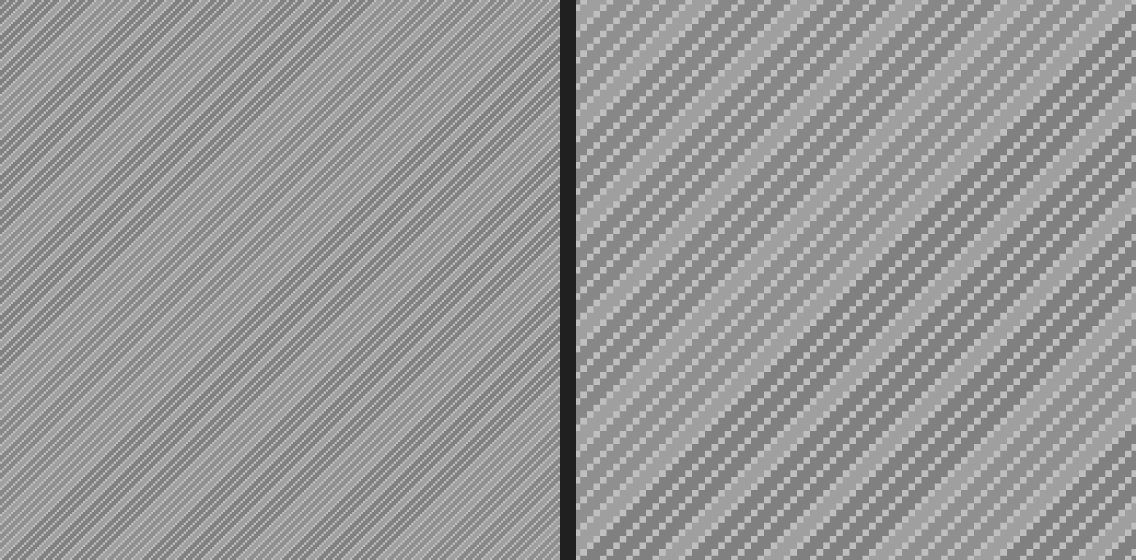
Left, the full canvas; right, a detail of the centre.
Write a Shadertoy shader that draws this pattern.

```glsl
// Stepped grey diagonals on a grid of 256 by 256 cells, rising to the right.
// Stripes of 1, 4, 16 and 64 repeats are painted over each other, fine on top;
// each fills the last quarter of its period and is twice as light as the one below.

// Grey of the cell that holds a point of the unit canvas
float cellGrey(vec2 uv) {
    ivec2 cell = ivec2(floor(uv * 256.0));

    // Number of the diagonal, wrapped so that opposite edges join
    int diagonal = (cell.x - cell.y + 511) % 256;

    // Paint from the broadest stripe to the finest
    float grey = 0.5;
    float lift = 0.03125;
    for (int width = 64; width >= 1; width /= 4) {
        if ((diagonal / width) % 4 == 3) grey = 0.5 + lift;
        lift *= 2.0;
    }
    return grey;
}

void mainImage(out vec4 fragColor, in vec2 fragCoord) {
    // Average a 4 by 4 grid of samples in the pixel to smooth the cell edges
    float grey = 0.0;
    for (int row = 0; row < 4; row++) {
        for (int column = 0; column < 4; column++) {
            vec2 offset = (vec2(column, row) + 0.5) / 4.0 - 0.5;
            grey += cellGrey((fragCoord + offset) / iResolution.xy) / 16.0;
        }
    }

    fragColor = vec4(vec3(grey), 1.0);
}
```
